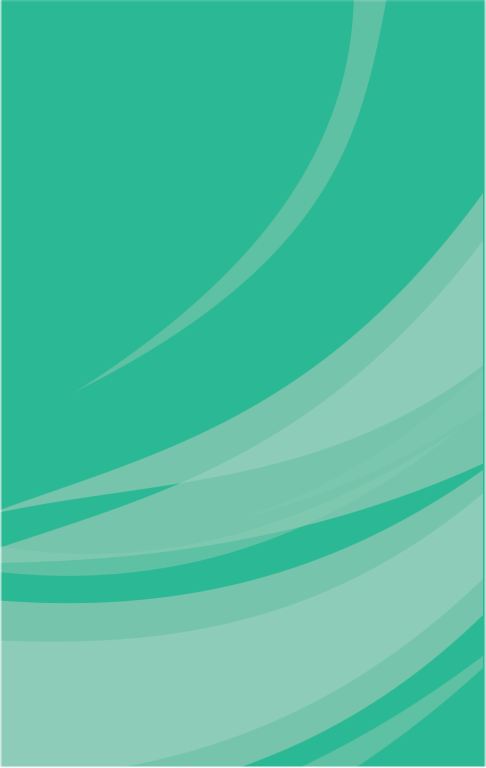
Write a Shadertoy shader that draws this background.

```glsl
// Sweeping translucent ribbons over a flat green field.
// Each ribbon lies between two cubic curves; every layer blends
// one pale veil colour, so overlapping ribbons grow lighter.

const vec3 FIELD  = vec3(0.17, 0.72, 0.58);
const vec3 VEIL   = vec3(0.59, 0.845, 0.783);
const vec3 BORDER = vec3(0.96, 0.99, 0.98);

const vec3 OPACITY = vec3(0.69, 0.40, 0.444);  // of a full veil, per channel
const float BAND   = 1.0;   // strength of the broad ribbons
const float SLIVER = 0.70;  // strength of the slender crescents
const float LENS   = 0.42;  // strength of the lens over a ribbon
const float STREAK = 0.25;  // strength of the faint highlight

// Cubic through four heights at t = 0, 1/3, 2/3 and 1
float cubic(float t, vec4 h) {
    float s = 3.0 * t;
    float a = s - 1.0, b = s - 2.0, c = s - 3.0;
    vec4 weight = vec4(-a * b * c / 6.0, s * b * c / 2.0,
                       -s * a * c / 2.0, s * a * b / 6.0);
    return dot(weight, h);
}

// Antialiased coverage of the side where d is positive
float inside(float d) {
    return clamp(0.5 + d / max(fwidth(d), 1e-5), 0.0, 1.0);
}

// Coverage between two curves: p.x runs along them, p.y across
float ribbon(vec2 p, vec4 upper, vec4 lower) {
    return inside(cubic(p.x, upper) - p.y) * inside(p.y - cubic(p.x, lower));
}

vec3 veil(vec3 colour, float coverage, float strength) {
    return mix(colour, VEIL, coverage * strength * OPACITY);
}

// Border strip along one side, given the distance from that side
vec3 strip(vec3 colour, float depth, float width, float strength) {
    return mix(colour, BORDER, inside(width - depth) * strength);
}

void mainImage(out vec4 fragColor, in vec2 fragCoord) {
    vec2 uv = fragCoord / iResolution.xy;
    vec3 colour = FIELD;

    // Upper crescent, traced downward from the top edge
    vec2 down = vec2((1.0 - uv.y) / 0.509, uv.x);
    float crescent = ribbon(down, vec4(0.795, 0.726, 0.549, 0.158),
                                  vec4(0.728, 0.670, 0.491, 0.158));
    colour = veil(colour, crescent, SLIVER);

    // Two crossing ribbons in the middle
    float high = ribbon(uv, vec4(0.336, 0.413, 0.532, 0.754),
                            vec4(0.333, 0.367, 0.415, 0.527));
    float cross = ribbon(uv, vec4(0.287, 0.361, 0.478, 0.692),
                             vec4(0.267, 0.281, 0.322, 0.398));
    colour = veil(colour, high, BAND);
    colour = veil(colour, cross, BAND);

    // Slender lens and faint streak over the crossing
    float lens = ribbon(uv, vec4(0.289, 0.285, 0.345, 0.4655),
                            vec4(0.255, 0.260, 0.328, 0.471));
    float streak = ribbon(uv, vec4(0.302, 0.302, 0.370, 0.5225),
                              vec4(0.3085, 0.306, 0.359, 0.469));
    colour = veil(colour, lens, mix(SLIVER, LENS, cross));
    colour = veil(colour, streak * cross * (1.0 - high), STREAK);

    // Broad lower ribbon with a lighter core
    float broad = ribbon(uv, vec4(0.218, 0.222, 0.275, 0.391),
                             vec4(-0.068, -0.029, 0.048, 0.203));
    float core = ribbon(uv, vec4(0.166, 0.173, 0.229, 0.361),
                            vec4(-0.018, 0.012, 0.0925, 0.250));
    colour = veil(colour, broad, BAND);
    colour = veil(colour, core, BAND);

    // Corner sliver
    float corner = ribbon(uv, vec4(-0.107, -0.067, 0.016, 0.149),
                              vec4(-0.211, -0.133, -0.026, 0.134));
    colour = veil(colour, corner, SLIVER);

    // Ribbons stop just short of the right side
    colour = mix(colour, FIELD, inside(uv.x - 0.9938));

    // Pale border, strongest below and faintest along the top
    colour = strip(colour, 1.0 - uv.y, 0.00195, 0.15);
    colour = strip(colour, uv.x, 0.0031, 0.65);
    colour = strip(colour, 1.0 - uv.x, 0.0031, 0.65);
    colour = strip(colour, uv.y, 0.00195, 1.0);

    fragColor = vec4(colour, 1.0);
}
```
